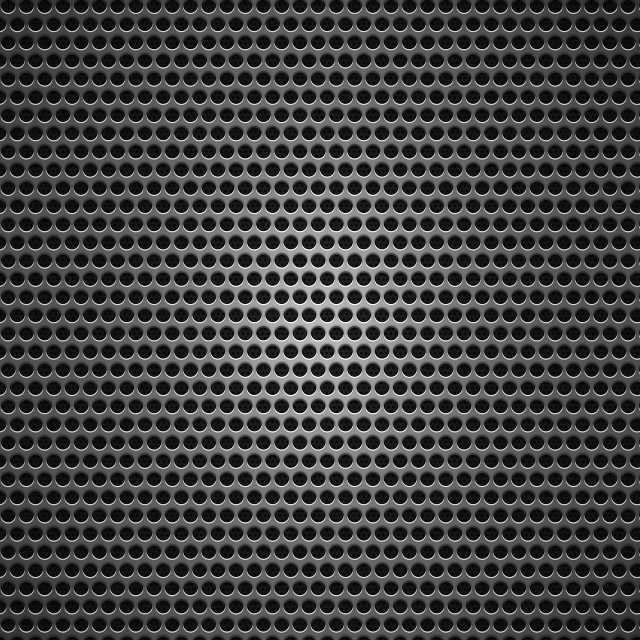
A Shadertoy shader for this texture:

```glsl
// Perforated steel plate: staggered bevelled round holes over a finer dark mesh, lit at the centre.

const vec2 HOLE_COUNT = vec2(35.1, 35.17);   // repeats across and down
const vec2 HOLE_OFFSET = vec2(0.05, 0.18);   // lattice phase, in cells
const float MESH_SCALE = 3.7;                // mesh dots per hole spacing

float hash(vec2 p) {
    return fract(sin(dot(p, vec2(127.1, 311.7))) * 43758.5);
}

// Soft-edged disc coverage
float disc(vec2 p, float radius, float blur) {
    return 1.0 - smoothstep(radius - blur, radius + blur, length(p));
}

// Position inside a lattice cell whose odd rows shift by half; id names the cell
vec2 staggeredCell(vec2 p, out vec2 id) {
    float row = floor(p.y);
    p.x -= 0.5 * mod(row, 2.0);
    id = vec2(floor(p.x), row);
    return fract(p) - 0.5;
}

// Broad central glow, stretched vertically, with darker flanks and corners
float plateLight(vec2 p) {
    vec2 d = p - 0.5;
    float glow = exp(-dot(d * d, vec2(13.0, 6.5)));
    float core = exp(-dot(d * d, vec2(55.0, 32.0)));
    float corners = smoothstep(0.45, 0.75, length(d));
    return 0.30 + 0.29 * glow + 0.13 * core - 0.10 * corners;
}

// Dark backing sheet with small punched dots
float backingMesh(vec2 lattice, float light, float blur) {
    vec2 id;
    vec2 q = staggeredCell(lattice * MESH_SCALE, id);
    float sheet = 0.025 + 0.14 * light + 0.025 * (hash(id) - 0.5);
    return mix(sheet, 0.015, 0.85 * disc(q, 0.25, blur * MESH_SCALE));
}

void mainImage(out vec4 fragColor, in vec2 fragCoord) {
    vec2 uv = fragCoord / iResolution.xy;
    float blur = 0.6 * HOLE_COUNT.y / iResolution.y;

    // Hole lattice, counted downward from the top edge
    vec2 lattice = vec2(uv.x, 1.0 - uv.y) * HOLE_COUNT + HOLE_OFFSET;
    vec2 id;
    vec2 q = staggeredCell(lattice, id);
    q.y = -q.y;
    float light = plateLight(uv);
    float up = q.y / max(length(q), 0.001);

    // Plate surface with slight grain and a shade around each hole
    float shade = light * (1.0 + 0.03 * (hash(id) - 0.5));
    shade *= 1.0 - 0.22 * disc(q - vec2(0.0, 0.02), 0.45, 0.06);

    // Bright lower lip
    float lip = mix(light * 0.8, 0.68 + 0.5 * light, smoothstep(0.25, -0.6, up));
    shade = mix(shade, lip, disc(q + vec2(0.0, 0.025), 0.425, blur));

    // Hole wall: grey above, nearly black below
    float wall = mix(0.03, 0.10 + 0.25 * light, smoothstep(-0.2, 0.9, up));
    shade = mix(shade, wall, disc(q - vec2(0.0, 0.012), 0.395, blur));

    // Mesh seen through the opening, shadowed near its top
    float mesh = backingMesh(lattice, light, blur);
    mesh *= 1.0 - 0.55 * smoothstep(0.05, 0.32, q.y);
    shade = mix(shade, mesh, disc(q + vec2(0.0, 0.012), 0.335, blur));

    fragColor = vec4(vec3(clamp(shade, 0.0, 1.0)), 1.0);
}
```
